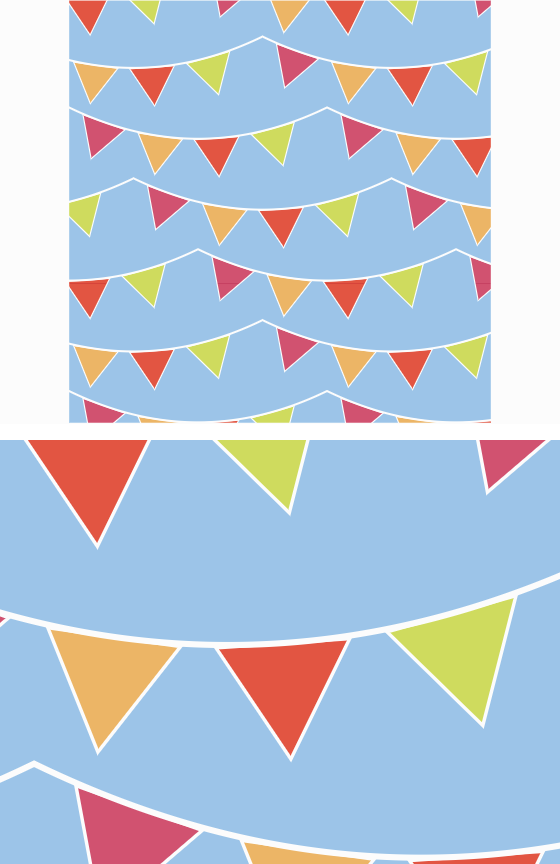
Top: the whole. Bottom: its middle third, enlarged.
A Shadertoy shader for this pattern:

```glsl
const vec3 SKY = vec3(0.61, 0.77, 0.91);
const vec3 WHITE = vec3(0.99);
const vec3 PINK = vec3(0.82, 0.32, 0.44);
const vec3 ORANGE = vec3(0.925, 0.71, 0.40);
const vec3 RED = vec3(0.885, 0.335, 0.26);
const vec3 GREEN = vec3(0.81, 0.86, 0.37);

// Lengths are fractions of the canvas height; y points down
const float SPAN = 0.6085;                      // between two string peaks
const float ROW_STEP = 0.1672;
const vec2 FIRST_PEAK = vec2(-0.0412, 0.0862);
const float SAG = 0.0739;
const float STRING_HALF = 0.0024;
const float FLAG_SIDE = 0.110;
const float FLAG_BORDER = 0.0027;
const float FLAG_START = 0.083;
const float FLAG_STEP = 0.1323;
const float SEAM_Y = 0.669;

float coverage(float d, float px) {
    return clamp(0.5 - d / px, 0.0, 1.0);
}

float stringHeight(float x, float span, float sag) {
    float t = 2.0 * x / span - 1.0;
    return sag * (1.0 - t * t);
}

float stringSlope(float x, float span, float sag) {
    return 4.0 * sag / span * (1.0 - 2.0 * x / span);
}

// Equilateral triangle hanging from the middle of its top edge
float pennant(vec2 p, float side) {
    return max(-p.y, abs(p.x) * 0.866 + p.y * 0.5 - side * 0.433);
}

float box(vec2 p, vec2 halfSize) {
    vec2 d = abs(p) - halfSize;
    return max(d.x, d.y);
}

vec3 flagColor(int i) {
    return i == 0 ? PINK : i == 1 ? ORANGE : i == 2 ? RED : GREEN;
}

vec3 drawBunting(vec3 color, vec2 p, float row, float seam, float px) {
    // Each row slides a quarter span to the right
    vec2 q = p - FIRST_PEAK - row * vec2(SPAN * 0.25, ROW_STEP);
    q.x = mod(q.x, SPAN);

    // Flags tilt along the string
    for (int i = 0; i < 4; i++) {
        float x = FLAG_START + float(i) * FLAG_STEP;
        vec2 along = normalize(vec2(1.0, stringSlope(x, SPAN, SAG)));
        vec2 offset = q - vec2(x, stringHeight(x, SPAN, SAG) - 0.0012);
        vec2 local = vec2(dot(offset, along), dot(offset, vec2(-along.y, along.x)));
        float d = pennant(local, FLAG_SIDE);
        float seamHere = i % 2 == 0 ? seam : 0.0;
        vec3 cloth = flagColor(i) * mix(vec3(1.0), vec3(0.93, 0.72, 0.82), seamHere);
        color = mix(color, WHITE, coverage(d, px));
        color = mix(color, cloth, coverage(d + FLAG_BORDER, px));
    }

    // String
    float slope = stringSlope(q.x, SPAN, SAG);
    float d = abs(q.y - stringHeight(q.x, SPAN, SAG)) / sqrt(1.0 + slope * slope);
    return mix(color, WHITE, coverage(d - STRING_HALF, px));
}

void mainImage(out vec4 fragColor, in vec2 fragCoord) {
    float px = 1.0 / iResolution.y;
    vec2 p = vec2(fragCoord.x - 0.5 * iResolution.x, iResolution.y - fragCoord.y) * px;
    float seam = coverage(abs(p.y - SEAM_Y) - 0.0009, px);

    // Current row, then the top of the next one
    float row = floor((p.y - FIRST_PEAK.y) / ROW_STEP);
    vec3 color = SKY;
    for (int k = 0; k < 2; k++) {
        color = drawBunting(color, p, row + float(k), seam, px);
    }

    // White margins around the cloth
    float panel = box(p - vec2(0.0, 0.4992), vec2(0.4972, 0.4978));
    fragColor = vec4(mix(WHITE, color, coverage(panel, px)), 1.0);
}
```
